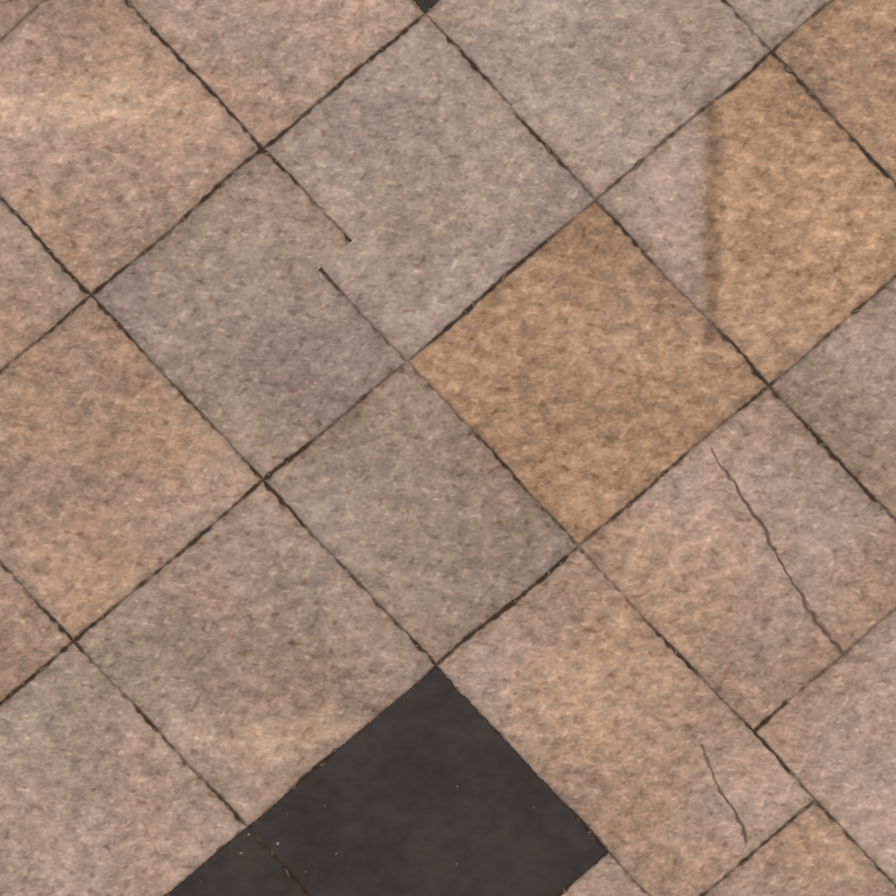
This texture is drawn by a Shadertoy shader. Its source:

```glsl
// Worn brown stone paving laid diagonally, with dark slabs, cracks and thin dirty joints.

float hash(vec2 p) {
    vec3 q = fract(vec3(p.xyx) * 0.1031);
    q += dot(q, q.yzx + 33.33);
    return fract((q.x + q.y) * q.z);
}

vec2 gradientAt(vec2 cell) {
    float angle = 6.2832 * hash(cell + 71.0);
    return vec2(cos(angle), sin(angle));
}

// Gradient noise, roughly -0.7 to 0.7
float noise(vec2 p) {
    vec2 i = floor(p), f = p - i;
    vec2 u = f * f * f * (f * (f * 6.0 - 15.0) + 10.0);
    vec2 e = vec2(1.0, 0.0);
    float bottom = mix(dot(gradientAt(i), f), dot(gradientAt(i + e), f - e), u.x);
    float top = mix(dot(gradientAt(i + e.yx), f - e.yx), dot(gradientAt(i + 1.0), f - 1.0), u.x);
    return mix(bottom, top, u.y);
}

float fbm(vec2 p) {
    float sum = 0.0, amp = 1.0;
    for (int k = 0; k < 4; k++) {
        sum += amp * noise(p);
        p = mat2(1.6, 1.2, -1.2, 1.6) * p + 17.3;
        amp *= 0.6;
    }
    return sum;
}

float segment(vec2 p, vec2 a, vec2 b) {
    vec2 d = b - a;
    return length(p - a - d * clamp(dot(p - a, d) / dot(d, d), 0.0, 1.0));
}

// Soft-edged line of the given half width
float stroke(float dist, float halfWidth) {
    float soft = 0.0013 + 0.7 / iResolution.y;
    return 1.0 - smoothstep(halfWidth - soft, halfWidth + soft, dist);
}

void mainImage(out vec4 fragColor, in vec2 fragCoord) {
    vec2 p = fragCoord / iResolution.xy;
    float rough = noise(p * 85.0);
    vec2 wobble = 0.004 * vec2(noise(p * 9.0), noise(p * 9.0 + 40.0)) + 0.0018 * rough;

    // Slab grid: x runs down-right, y runs up-right
    vec2 grid = inverse(mat2(0.193, -0.207, 0.195, 0.165)) * (p + wobble - vec2(0.276, 0.448));
    // One column is narrower, and its joint steps sideways half way up
    float offset = grid.y - 0.5;
    float squeeze = offset > 0.0 && grid.x < -0.5 ? -0.3 : 0.32;
    grid.y += squeeze * offset * exp(-2.0 * offset * offset);
    // One slab is longer than the rest
    if (grid.x > 1.7 && grid.y > 0.0 && grid.y < 1.0) grid.x -= 0.37;
    vec2 slab = floor(grid);
    vec2 toJoint = (0.5 - abs(fract(grid) - 0.5)) * vec2(0.283, 0.255);
    float edge = min(toJoint.x, toJoint.y);

    // Tone of each slab: rows alternate between grey and ochre
    float warmth = 0.5 + 0.15 * (hash(slab + 9.0) - 0.5);
    if (slab.x == -1.0 && slab.y >= 0.0) warmth = 0.1;
    if (slab.x == 0.0 && slab.y > 0.0) warmth = 0.95;
    if (slab.x == 0.0 && slab.y <= 0.0) warmth = 0.35;
    if (slab == vec2(0.0, 2.0)) warmth *= mix(0.3, 1.0, smoothstep(0.77, 0.80, p.x));
    warmth += 0.4 * fbm(p * 4.0 + slab * 3.7);
    vec3 color = mix(vec3(0.635, 0.555, 0.515), vec3(0.665, 0.53, 0.425), clamp(warmth, 0.0, 1.0));
    color *= 0.97 + 0.08 * hash(slab + 31.0);
    if (slab == vec2(-1.0, 0.0) || slab == vec2(0.0)) color *= 0.93;

    // Weathering, mottled grain and soft mineral flecks
    vec2 tilted = mat2(0.9, 0.3, -0.5, 1.2) * p;
    float grain = fbm(tilted * 52.0);
    float fine = noise(tilted * 190.0);
    color *= 1.0 + 0.12 * fbm(p * 6.0 + 8.0) + (0.16 + 0.06 * warmth) * grain + 0.10 * fine;
    color -= vec3(0.08, 0.09, 0.09) * smoothstep(0.15, 0.6, noise(tilted * 95.0 + 5.0));
    color += vec3(0.09, 0.08, 0.07) * smoothstep(0.15, 0.6, noise(tilted * 110.0 + 60.0));

    // Pale smears
    float smear = min(segment(p, vec2(0.20, 0.17), vec2(0.38, 0.18)),
                      segment(p, vec2(0.0, 0.88), vec2(0.15, 0.89)));
    smear += 0.03 * fbm(p * 18.0);
    color += vec3(0.08, 0.07, 0.05) * exp(-smear * smear / 0.0005);

    // Dark slabs with sparse dust
    bool isDark = (slab.x == 1.0 && slab.y < 0.0) || slab == vec2(-2.0, 2.0);
    float dust = smoothstep(0.5, 0.62, noise(p * 95.0 + 23.0));
    vec3 slate = vec3(0.25, 0.23, 0.22) * (1.0 + 0.08 * grain + 0.12 * fbm(p * 8.0)) + 0.25 * dust;
    if (isDark) color = slate;

    // Joints: grimy shoulders and a broken dark line, faint in long stretches
    float wear = noise(p * 11.0 + 3.0);
    float chips = noise(p * 120.0 + 90.0);
    float joint = stroke(edge, 0.0016 + 0.0014 * wear + 0.0022 * rough + 0.0016 * chips);
    joint *= mix(0.4, 0.95, smoothstep(-0.25, 0.2, wear + 0.3 * rough));
    if (!isDark) color *= 1.0 - 0.16 * exp(-edge / 0.006);
    color = mix(color, vec3(0.20, 0.16, 0.13), 0.9 * joint);
    color = mix(color, vec3(0.62, 0.54, 0.45), 0.5 * smoothstep(0.25, 0.45, chips) * joint);

    // Cracks and a soft vertical stain
    vec2 q = p + 0.008 * noise(p * 14.0 + 50.0) + 0.003 * rough;
    float crack = min(segment(q, vec2(0.794, 0.499), vec2(0.9375, 0.271)),
                      segment(q, vec2(0.781, 0.167), vec2(0.833, 0.0625)));
    float crackInk = stroke(crack, 0.0018 + 0.002 * wear + 0.001 * chips);
    color = mix(color, vec3(0.27, 0.21, 0.18), 0.65 * crackInk);
    float stain = segment(q, vec2(0.792, 0.889), vec2(0.794, 0.622));
    color *= 1.0 - 0.2 * exp(-stain * stain / 0.00008);

    fragColor = vec4(clamp(color, 0.0, 1.0), 1.0);
}
```
